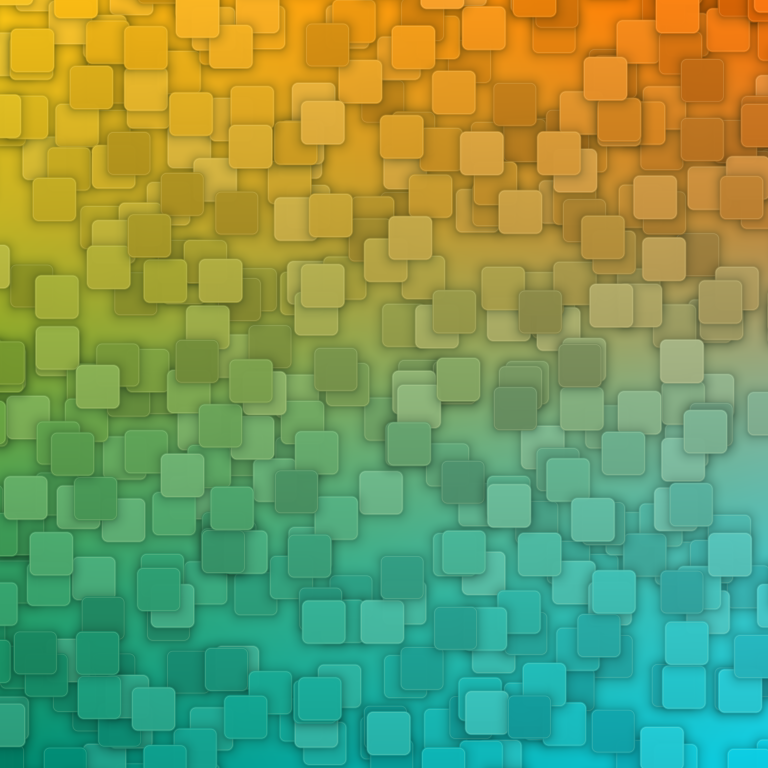
Reproduce this background procedurally as a three.js fragment shader.

```glsl
// Scattered rounded tiles over a warm-to-cool gradient, yellow and orange above, green and cyan below.
// Jittered grids are stacked from back to front; each tile takes the gradient
// colour at its centre, a random tint, a fine bright rim and a soft shadow.

#define LAYERS 4
#define CELL 0.094
#define JITTER 0.80
#define PRESENCE 0.82
#define TILE_HALF 0.0287
#define CORNER 0.0085
#define EDGE 0.0013
#define RIM_WIDTH 0.0014
#define RIM_LIGHT 0.12
#define SHADOW_REACH 0.0055
#define SHADOW_DEPTH 0.22
#define TINT_RANGE 0.125

varying vec2 vUv;

float hash(vec2 p) {
  return fract(sin(dot(p, vec2(127.1, 311.7))) * 43758.5453);
}

float ramp(float low, float high, float value) {
  return clamp((value - low) / (high - low), 0.0, 1.0);
}

// Horizontal blends, joined from the bottom to the top.
vec3 backdrop(vec2 p) {
  float x = clamp(p.x, 0.0, 1.0);
  vec3 lagoon = mix(vec3(0.00, 0.55, 0.44), vec3(0.05, 0.81, 0.90), x);
  vec3 jade   = mix(vec3(0.16, 0.62, 0.40), vec3(0.22, 0.77, 0.78), x);
  vec3 leaf   = mix(vec3(0.37, 0.64, 0.28), vec3(0.46, 0.71, 0.62), x);
  vec3 olive  = mix(vec3(0.55, 0.66, 0.17), vec3(0.63, 0.64, 0.45), x);
  vec3 ochre  = mix(vec3(0.77, 0.70, 0.14), vec3(0.76, 0.53, 0.22), x);
  vec3 amber  = mix(vec3(0.99, 0.77, 0.08), vec3(1.00, 0.45, 0.02), x);
  vec3 color = mix(lagoon, jade, ramp(0.0, 0.22, p.y));
  color = mix(color, leaf, ramp(0.22, 0.42, p.y));
  color = mix(color, olive, ramp(0.42, 0.56, p.y));
  color = mix(color, ochre, ramp(0.56, 0.72, p.y));
  return mix(color, amber, ramp(0.72, 1.0, p.y));
}

float roundedSquare(vec2 p) {
  vec2 q = abs(p) - TILE_HALF + CORNER;
  return length(max(q, 0.0)) + min(max(q.x, q.y), 0.0) - CORNER;
}

// Open patches near the left and right sides.
float openness(vec2 p) {
  vec2 left = (p - vec2(0.03, 0.68)) / vec2(0.11, 0.08);
  vec2 right = (p - vec2(1.0, 0.36)) / vec2(0.06, 0.14);
  return exp(-dot(left, left)) + exp(-dot(right, right));
}

vec3 drawTile(vec3 under, vec2 p, vec2 center, float tint) {
  vec2 local = p - center;
  float dist = roundedSquare(local);

  // Shadow keeps some of the colour beneath it.
  float shadowDist = max(roundedSquare(local + vec2(0.0, 0.001)), 0.0);
  float shadow = SHADOW_DEPTH * exp(-shadowDist / SHADOW_REACH);
  shadow *= 1.0 - smoothstep(0.010, 0.020, shadowDist);
  vec3 color = under * (1.0 - shadow * vec3(1.0, 0.85, 0.9));

  // Tinted face, a little brighter toward its upper edge.
  vec3 base = backdrop(center);
  vec3 face = tint > 0.0
    ? mix(base, vec3(1.0, 0.98, 0.88), tint * TINT_RANGE * 1.25)
    : base * (1.0 + tint * TINT_RANGE * 1.4);
  face *= 1.0 + 0.02 * local.y / TILE_HALF;

  float rim = 1.0 - smoothstep(0.0, RIM_WIDTH, abs(dist + RIM_WIDTH));
  face = mix(face, vec3(1.0, 1.0, 0.80), rim * RIM_LIGHT);
  float cover = 1.0 - smoothstep(-EDGE, EDGE, dist);
  return mix(color, face, cover * 0.96);
}

void main() {
  vec3 color = backdrop(vUv);

  for (int layer = 0; layer < LAYERS; layer++) {
    float depth = float(layer);
    vec2 offset = vec2(0.37, 0.61) * depth;
    vec2 home = floor(vUv / CELL + offset);

    // Neighbours are included so tiles and shadows may cross cells.
    for (int row = -1; row <= 1; row++) {
      for (int column = -1; column <= 1; column++) {
        vec2 cell = home + vec2(float(column), float(row));
        vec2 seed = cell + depth * vec2(19.0, 47.0);
        vec2 jitter = vec2(hash(seed), hash(seed + 7.3)) - 0.5;
        vec2 center = (cell + 0.5 + jitter * JITTER - offset) * CELL;
        float chance = PRESENCE * (1.0 - 0.85 * min(openness(center), 1.0));
        if (hash(seed + 3.7) < chance) {
          float tint = hash(seed + 11.9) * 2.0 - 1.0;
          color = drawTile(color, vUv, center, tint);
        }
      }
    }
  }

  gl_FragColor = vec4(color, 1.0);
}
```
